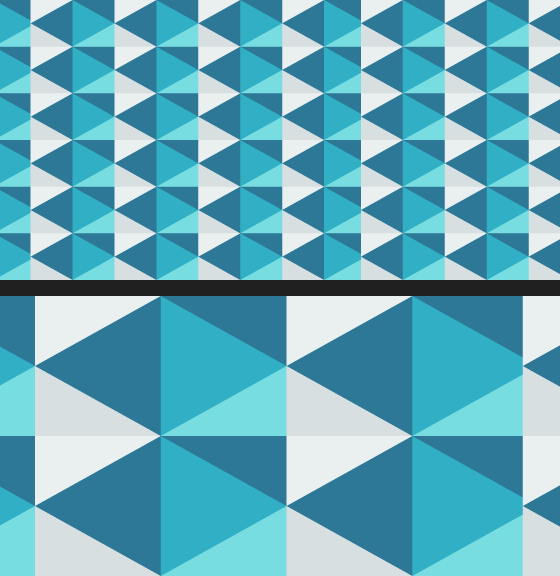
Top: the whole. Bottom: its middle third, enlarged.
This pattern is drawn by a WebGL 1 fragment shader. Its source:

```glsl
precision highp float;

uniform vec2 u_resolution;

// Flat colour of the facet at p, on a canvas 768 units wide and 384 high.
vec3 facetColor(vec2 p) {
  // Strips of four cells, the last one trimmed where the strips join.
  float alongStrip = mod(p.x - 42.0, 453.0);
  vec2 cell = vec2(mod(alongStrip, 115.0) / 57.5 - 1.0,
                   fract(p.y / 64.0) * 2.0 - 1.0);

  bool rightHalf = cell.x > 0.0;
  bool upperHalf = cell.y > 0.0;
  bool insideRhombus = abs(cell.x) + abs(cell.y) < 1.0;

  vec3 deepBlue = vec3(0.176, 0.470, 0.592);
  if (insideRhombus) return rightHalf ? vec3(0.188, 0.688, 0.772) : deepBlue;

  // Corner triangles around the rhombus.
  if (rightHalf) return upperHalf ? deepBlue : vec3(0.470, 0.868, 0.880);
  return upperHalf ? vec3(0.918, 0.938, 0.940) : vec3(0.846, 0.874, 0.882);
}

void main() {
  // Average a grid of samples in each pixel to smooth every edge.
  vec3 total = vec3(0.0);
  for (int row = 0; row < 4; row++) {
    for (int column = 0; column < 4; column++) {
      vec2 offset = (vec2(float(column), float(row)) + 0.5) / 4.0 - 0.5;
      vec2 uv = (gl_FragCoord.xy + offset) / u_resolution;
      total += facetColor(uv * vec2(768.0, 384.0));
    }
  }
  gl_FragColor = vec4(total / 16.0, 1.0);
}
```
